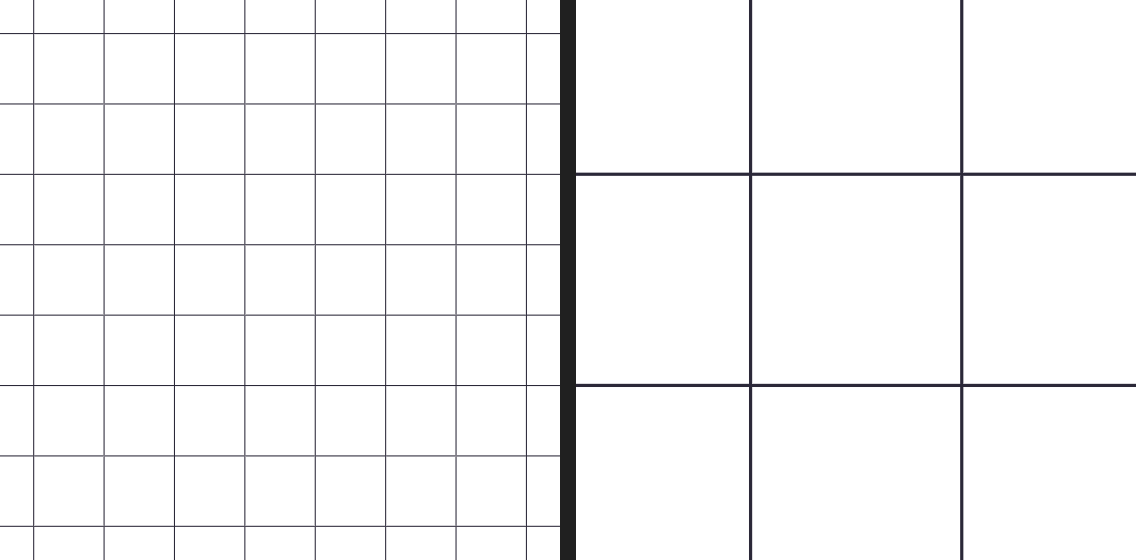
Left: the whole. Right: its middle third, enlarged.
Reproduce this pattern procedurally as a WebGL 1 fragment shader.

```glsl
precision highp float;

uniform vec2 u_resolution;

// Antialiased coverage of a line, given the distance to its centre
vec2 lineCoverage(vec2 dist, float width, vec2 pixel) {
    return clamp((0.5 * width - dist) / pixel + 0.5, 0.0, 1.0);
}

void main() {
    vec2 pixel = 1.0 / u_resolution;
    vec2 uv = gl_FragCoord.xy * pixel;

    // Square cells, with one cell centred on the canvas
    float spacing = 0.1257;
    vec2 cell = fract((uv - 0.5001) / spacing);
    vec2 dist = abs(cell - 0.5) * spacing;

    // Union of the vertical and horizontal rules
    vec2 rules = lineCoverage(dist, 0.0019, pixel);
    float ink = max(rules.x, rules.y);

    vec3 paper = vec3(1.0);
    vec3 inkColor = vec3(0.168, 0.155, 0.22);
    gl_FragColor = vec4(mix(paper, inkColor, ink), 1.0);
}
```
